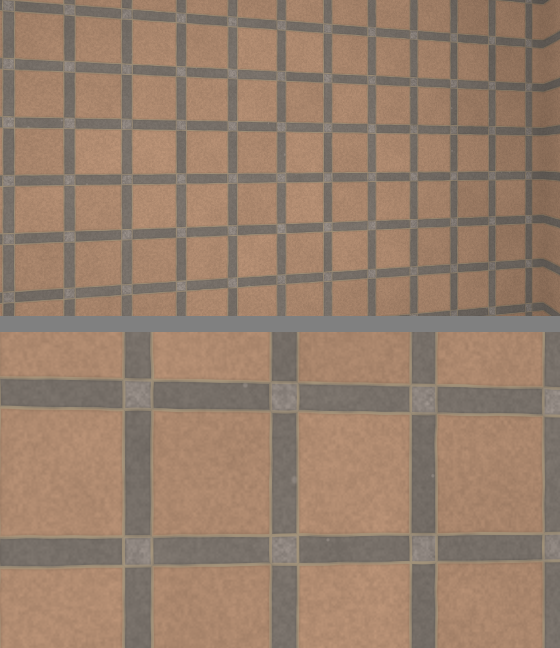
Top: the whole. Bottom: its middle third, enlarged.
Write a Shadertoy shader that draws this texture.

```glsl
#define TILE_COLOR vec3(0.685, 0.540, 0.436)
#define BAND_COLOR vec3(0.470, 0.440, 0.412)
#define JOINT_COLOR vec3(0.560, 0.525, 0.500)
#define GROUT_COLOR vec3(0.660, 0.595, 0.490)
#define BAND_HALF 0.095
#define GROUT_HALF 0.010
#define RECEDE 0.02944
#define ROW_HEIGHT 0.1847
#define HORIZON 0.4965
#define CORNER_X 0.970
#define GRAIN 0.13
#define SPECK_CHANCE 0.035

float hash(vec2 p) {
    vec3 q = fract(p.xyx * 0.1031);
    q += dot(q, q.yzx + 33.33);
    return fract((q.x + q.y) * q.z);
}

float noise(vec2 p) {
    vec2 cell = floor(p), f = fract(p);
    f = f * f * (3.0 - 2.0 * f);
    return mix(mix(hash(cell), hash(cell + vec2(1, 0)), f.x),
               mix(hash(cell + vec2(0, 1)), hash(cell + 1.0), f.x), f.y);
}

// Canvas position to wall units, one unit per repeat, folding at the corner
vec2 wallPoint(vec2 uv) {
    float x = min(uv.x, CORNER_X);
    float past = uv.x - x;
    float column = (x - 0.0156) / (0.1122 - RECEDE * x);
    float depth = (1.0 + RECEDE * column) * (1.0 - 2.5 * past);
    float row = (uv.y - HORIZON) * depth / ROW_HEIGHT + 0.37;
    return vec2(column + 15.0 * past, row);
}

// Sparse pale chips, at most one per small cell
float specks(vec2 p) {
    vec2 cell = floor(p * 5.0);
    vec2 center = 0.25 + 0.5 * vec2(hash(cell + 17.0), hash(cell + 43.0));
    float radius = mix(0.05, 0.13, hash(cell + 71.0));
    float d = length(fract(p * 5.0) - center);
    return step(hash(cell + 90.0), SPECK_CHANCE) * (1.0 - smoothstep(radius * 0.4, radius * 1.4, d));
}

void mainImage(out vec4 fragColor, in vec2 fragCoord) {
    vec2 uv = fragCoord / iResolution.xy;
    vec2 p = wallPoint(uv);
    vec2 aa = fwidth(p) * 0.7;

    // Distance to the nearest band axis, with slightly uneven edges
    vec2 wobble = vec2(noise(p * 7.0), noise(p * 7.0 + 50.0)) - 0.5;
    vec2 d = abs(fract(p + 0.5) - 0.5) + wobble * 0.008;
    vec2 band = 1.0 - smoothstep(BAND_HALF - aa, BAND_HALF + aa, d);
    vec2 seam = abs(d - BAND_HALF);
    vec2 grout = 1.0 - smoothstep(GROUT_HALF - aa, GROUT_HALF + aa, seam);
    vec2 shade = 1.0 - smoothstep(vec2(0.0), GROUT_HALF * 2.5 + aa, seam);

    // Each tile, strip and joint has its own tone
    vec2 piece = mix(floor(p) * 2.0 + 1.0, floor(p + 0.5) * 2.0, step(d, vec2(BAND_HALF)));
    float tone = 1.0 + 0.05 * (hash(piece + 120.0) - 0.5);
    float joint = band.x * band.y;
    vec3 color = mix(TILE_COLOR, BAND_COLOR, max(band.x, band.y));
    color = mix(color, JOINT_COLOR, joint) * tone;

    // Fine grain, soft stains and chips
    float grain = 0.6 * noise(p * 34.0) + 0.4 * noise(p * 71.0 + 9.0) - 0.5;
    float stain = noise(p * 3.0 + 30.0) - 0.5;
    color *= 1.0 + GRAIN * (1.0 + joint) * grain + 0.04 * stain;
    color = mix(color, JOINT_COLOR * 1.1, 0.6 * specks(p) * max(band.x, band.y));

    // Worn grout lines with a faint shadow beside them
    color *= 1.0 - 0.10 * max(shade.x, shade.y);
    float wear = 0.5 + 0.4 * noise(p * 9.0 + 80.0);
    color = mix(color, GROUT_COLOR, wear * max(grout.x, grout.y));

    // Soft light, dimming to the right and into the corner
    vec2 away = (uv - vec2(0.38, 0.45)) * vec2(0.8, 0.7);
    float light = 1.0 - 0.32 * dot(away, away);
    light *= 1.0 - 0.10 * smoothstep(0.6, 1.0, uv.x);
    light *= 1.0 - 0.07 * smoothstep(0.035, 0.0, abs(uv.x - CORNER_X));
    fragColor = vec4(color * light, 1.0);
}
```
